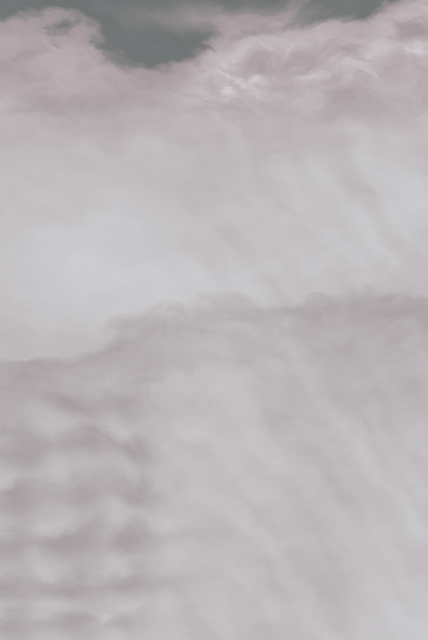
This texture is drawn by a Shadertoy shader. Its source:

```glsl
#define BASE_TONE 0.722
#define WISP_CONTRAST 0.13
#define RIPPLE_FREQ 78.0
#define RIPPLE_DEPTH 0.007
#define STREAK_DEPTH 0.06
#define BANK_DEPTH 0.125
#define PUFF_DEPTH 0.10
#define PUFF_SPACING vec2(0.15, 0.107)
#define GRAIN 0.012

float hash(vec2 p) {
    vec3 q = fract(vec3(p.xyx) * 0.1031);
    q += dot(q, q.yzx + 33.33);
    return fract((q.x + q.y) * q.z);
}

float noise(vec2 p) {
    vec2 i = floor(p), f = fract(p);
    f = f * f * f * (f * (f * 6.0 - 15.0) + 10.0);
    return mix(mix(hash(i), hash(i + vec2(1, 0)), f.x),
               mix(hash(i + vec2(0, 1)), hash(i + vec2(1, 1)), f.x), f.y);
}

// Fractal noise centred on zero
float fbm(vec2 p) {
    float sum = 0.0, amp = 0.5;
    for (int i = 0; i < 6; i++) {
        sum += amp * (noise(p) - 0.5);
        p = mat2(1.6, 1.2, -1.2, 1.6) * p + 17.3;
        amp *= 0.52;
    }
    return sum;
}

float glow(vec2 p, vec2 centre, vec2 size) {
    vec2 d = (p - centre) / size;
    return exp(-dot(d, d));
}

// Warm grey ramp, from slate gaps to cool highlights
vec3 cloudColor(float t) {
    vec3 c = mix(vec3(0.44, 0.455, 0.455), vec3(0.55, 0.54, 0.55), smoothstep(0.44, 0.55, t));
    c = mix(c, vec3(0.64, 0.61, 0.62), smoothstep(0.54, 0.62, t));
    c = mix(c, vec3(0.75, 0.73, 0.74), clamp((t - 0.62) / 0.11, 0.0, 1.0));
    return mix(c, vec3(0.80, 0.805, 0.815), clamp((t - 0.73) / 0.075, 0.0, 1.0));
}

void mainImage(out vec4 fragColor, in vec2 fragCoord) {
    // Width spans 0..1, height 0..1.5
    vec2 p = fragCoord / iResolution.xy * vec2(1.0, 1.5);

    vec2 warp = vec2(fbm(p * 5.0 + 3.0), fbm(p * 5.0 + 41.0));
    vec2 q = p + 0.12 * warp;
    float wisps = fbm(q * vec2(6.0, 13.0) + 9.0);
    float shreds = fbm(q * vec2(15.0, 26.0) + 70.0);
    float high = smoothstep(1.08, 1.34, p.y);

    // Broad light
    float tone = BASE_TONE - 0.065 * high;
    tone += 0.062 * glow(q, vec2(0.20, 0.91), vec2(0.27, 0.20));
    tone += 0.045 * glow(q, vec2(0.52, 0.82), vec2(0.24, 0.12));
    tone += 0.060 * glow(q, vec2(1.02, 1.04), vec2(0.32, 0.20));
    tone += 0.035 * glow(q, vec2(0.50, 0.48), vec2(0.13, 0.28));
    tone += 0.055 * glow(q, vec2(1.00, 0.03), vec2(0.22, 0.12));
    tone += 0.035 * glow(q, vec2(1.02, 0.40), vec2(0.16, 0.15));
    tone += 0.040 * glow(q, vec2(0.35, 0.02), vec2(0.18, 0.06));

    // Ragged dark bank rising to the right
    float crest = 0.63 + 0.16 * smoothstep(-0.05, 0.55, p.x) + 0.02 * p.x;
    float depth = crest - p.y + 0.09 * wisps + 0.06 * shreds;
    float under = smoothstep(-0.02, 0.035, depth);
    float bank = under * exp(-max(depth, 0.0) / mix(0.06, 0.11, p.x));
    tone -= BANK_DEPTH * bank * (0.85 + 1.3 * wisps);

    // Rows of soft puffs in the lower left
    float puffArea = smoothstep(0.56, 0.30, p.x + 0.3 * warp.x) * smoothstep(0.04, 0.14, depth);
    vec2 cell = 6.28318 * (p + 0.10 * warp + 0.03 * vec2(wisps, shreds)) / PUFF_SPACING;
    float puff = 0.5 + 0.32 * sin(cell.y) + 0.18 * sin(cell.x + 0.6 * sin(cell.y));
    tone -= puffArea * (PUFF_DEPTH * puff * (0.9 + 1.2 * wisps) - 0.012);

    // Diagonal streaks and ripples falling to the right
    float across = dot(q, vec2(0.80, 0.60)), along = dot(q, vec2(0.60, -0.80));
    float streakArea = smoothstep(0.25, 0.55, p.x) * (1.0 - bank) * (1.0 - high);
    float streaks = fbm(vec2(across * 13.0, along * 2.5));
    float ripple = sin(across * RIPPLE_FREQ + 5.0 * noise(p * 4.0));
    tone += streakArea * (STREAK_DEPTH * streaks + RIPPLE_DEPTH * ripple);

    // Torn cloud texture, strongest near the top and in the bank
    float rough = 0.55 + 1.1 * high + 0.6 * bank + 0.45 * puffArea;
    tone += WISP_CONTRAST * rough * (0.6 * wisps + 0.45 * shreds);

    // Slate gap along the top with a bright torn edge
    float rim = 1.435 - 0.13 * glow(p, vec2(0.36, 1.4), vec2(0.13, 9.0))
              + 0.07 * smoothstep(0.84, 1.0, p.x);
    float rise = p.y - rim + 0.16 * wisps + 0.08 * shreds;
    float gap = smoothstep(-0.025, 0.035, rise);
    float veil = glow(q, vec2(0.55, 1.475), vec2(0.14, 0.03));
    gap *= 1.0 - 0.85 * veil;
    float lining = exp(-pow((rise + 0.05) / 0.04, 2.0)) * smoothstep(0.38, 0.55, p.x);
    tone += 0.06 * lining * (1.0 + 2.0 * shreds);
    tone = mix(tone, 0.465 + 0.12 * wisps, gap);

    tone += GRAIN * (noise(p * 420.0) - 0.5);
    vec3 color = cloudColor(tone);

    // Faint pink tint in the high cloud
    color += vec3(0.012, -0.006, -0.002) * high * (1.0 - gap);
    fragColor = vec4(color, 1.0);
}
```
